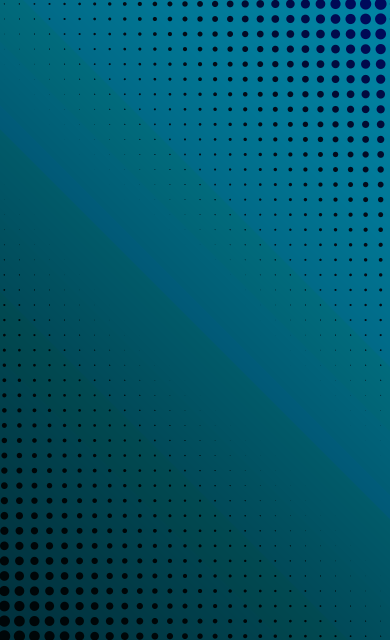
A Shadertoy shader for this background:

```glsl
// Halftone dots swelling toward two opposite corners over a teal diagonal fade.
// The fade runs along one diagonal axis with stepped hue bands; each grid cell
// holds one dot whose radius falls with its diagonal distance from a corner.

const float PITCH = 0.02352;                  // grid spacing, in canvas heights
const vec2 GRID_ORIGIN = vec2(0.0068, 0.006); // centre of the first dot
const float MAX_RADIUS = 0.0092;
const float FADE_REACH = 0.73;                // diagonal distance where dots vanish

const vec3 NAVY = vec3(0.0, 0.04, 0.36);
const vec3 INK_BLUE = vec3(0.015, 0.045, 0.08);
const vec3 INK_BLACK = vec3(0.0, 0.025, 0.03);

// Band starts along the diagonal, and the blue excess inside each band
const int BANDS = 9;
const float BAND_START[BANDS] = float[](
    -0.208, -0.036, 0.065, 0.164, 0.202, 0.251, 0.339, 0.456, 0.560);
const float BAND_BLUE[BANDS] = float[](
    0.115, 0.068, 0.090, 0.115, 0.058, 0.063, 0.058, 0.032, 0.046);

// Smooth brightness, with blue stepping from band to band
vec3 diagonalFade(float t, float softness) {
    float green = mix(0.53, 0.18, smoothstep(-0.75, 1.15, t));
    float blueExcess = 0.122;
    for (int i = 0; i < BANDS; i++) {
        float inside = smoothstep(-softness, softness, t - BAND_START[i]);
        blueExcess = mix(blueExcess, BAND_BLUE[i], inside);
    }
    // Keep perceived brightness steady while the hue shifts
    green += 0.15 * (0.08 - blueExcess);
    return vec3(0.004, green, green + blueExcess);
}

float dotRadius(float cornerDistance) {
    float strength = clamp(1.0 - cornerDistance / FADE_REACH, 0.0, 1.0);
    return MAX_RADIUS * pow(strength, 1.45);
}

// Antialiased disc that also dims once it is smaller than a pixel
float discCoverage(float dist, float radius, float pixel) {
    float edge = clamp((radius - dist) / pixel + 0.5, 0.0, 1.0);
    return edge * min(1.0, 2.0 * radius / pixel);
}

void mainImage(out vec4 fragColor, in vec2 fragCoord) {
    float pixel = 1.0 / iResolution.y;
    vec2 p = fragCoord * pixel;
    vec2 topRight = vec2(iResolution.x * pixel, 1.0);

    // Background
    vec3 color = diagonalFade(1.0 - p.y - p.x, max(0.002, pixel));

    // Nearest dot and its diagonal distance from both corners
    vec2 center = GRID_ORIGIN + PITCH * round((p - GRID_ORIGIN) / PITCH);
    float dist = length(p - center);
    float fromTopRight = max(0.0, dot(topRight - center, vec2(1.0)) - 0.02);
    float fromBottomLeft = max(0.0, dot(center, vec2(1.0)) - 0.013);

    // Dots
    vec3 upperInk = mix(NAVY, INK_BLUE, smoothstep(0.0, 0.38, fromTopRight));
    float upperDot = discCoverage(dist, dotRadius(fromTopRight), pixel);
    float lowerDot = discCoverage(dist, dotRadius(fromBottomLeft), pixel);
    color = mix(color, upperInk, upperDot);
    color = mix(color, INK_BLACK, lowerDot);

    fragColor = vec4(color, 1.0);
}
```
